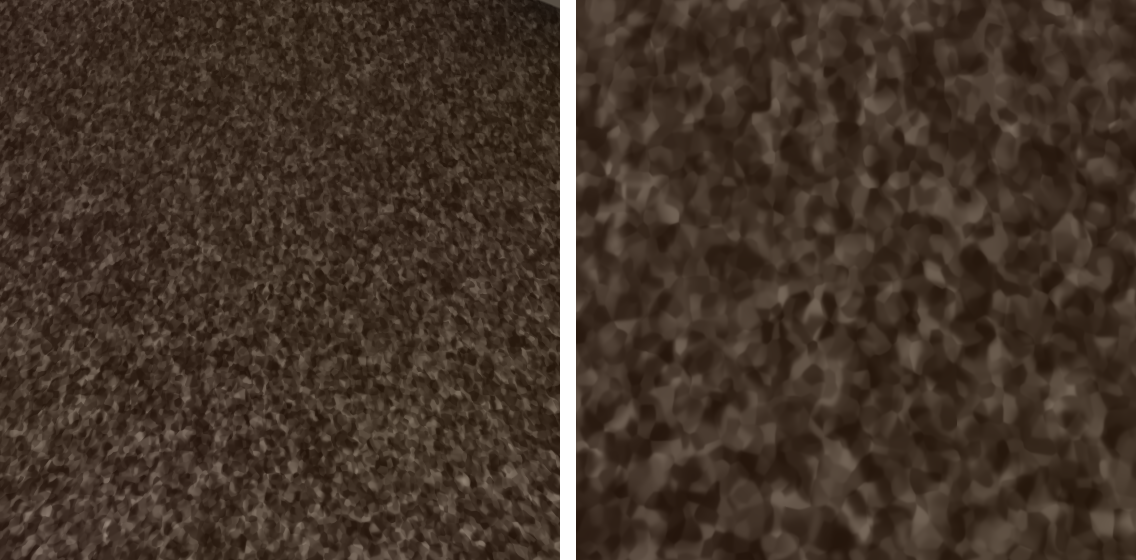
Left, the full canvas; right, a detail of the centre.
Reproduce this texture procedurally as a Shadertoy shader.

```glsl
// Dark brown cut-pile carpet receding upwards, dimmer at the far end.

const vec3 PILE_BROWN = vec3(0.253, 0.195, 0.152);
const vec3 FIBRE_TINT = vec3(1.0, 1.0, 0.96);
const vec3 SKIRTING_GREY = vec3(0.34, 0.31, 0.27);

vec2 hash2(vec2 cell, float seed) {
    vec3 q = fract(vec3(cell.xyx) * vec3(0.1031, 0.1030, 0.0973) + seed * 0.137);
    q += dot(q, q.yzx + 33.33);
    return fract((q.xx + q.yz) * q.zy);
}

float hash1(vec2 cell, float seed) {
    return hash2(cell + 71.0, seed + 3.7).x;
}

// Soft cellular noise: random tuft tones blended by distance, about -1 to 1.
float tufts(vec2 p, float sharpness, float seed) {
    vec2 base = floor(p);
    float toneSum = 0.0;
    float weightSum = 0.0;
    for (int j = -1; j <= 1; j++) {
        for (int i = -1; i <= 1; i++) {
            vec2 cell = base + vec2(i, j);
            vec2 offset = cell + hash2(cell, seed) - p;
            float weight = exp(-sharpness * dot(offset, offset));
            toneSum += weight * (2.0 * hash1(cell, seed) - 1.0);
            weightSum += weight;
        }
    }
    return toneSum / weightSum;
}

// Sparse soft specks where a fibre tip catches the light.
float flecks(vec2 p, float share, float radius, float seed) {
    vec2 cell = floor(p);
    vec2 centre = cell + mix(vec2(0.3), vec2(0.7), hash2(cell, seed));
    float lit = step(1.0 - share, hash1(cell, seed));
    return lit * smoothstep(radius, 0.0, length(p - centre));
}

// Layered sines for slow drifts, about -1 to 1.
float drift(vec2 p) {
    return (sin(p.x + 1.7 * sin(p.y * 0.8)) + sin(p.y * 1.3 - 1.2 * sin(p.x * 0.9 + 2.0))) * 0.5;
}

// Ground coordinates: tufts shrink evenly with height on the canvas.
vec2 recede(vec2 uv, float shrink) {
    return vec2((uv.x - 0.5) * (1.0 + shrink * uv.y), uv.y + 0.5 * shrink * uv.y * uv.y);
}

void mainImage(out vec4 fragColor, in vec2 fragCoord) {
    vec2 uv = fragCoord / iResolution.xy;
    vec2 ground = recede(uv, 0.8) + 2.0;

    // Curl the pile slightly, then layer coarse and fine tufts
    vec2 curl = vec2(drift(ground.yx * 130.0), drift(ground * 110.0 + 4.0)) * 0.0025;
    vec2 pile = (ground + curl) * vec2(1.0, 0.82);
    float grain = 0.62 * tufts(pile * 66.0, 7.0, 1.0)
                + 0.48 * tufts(pile * 112.0, 7.0, 5.0)
                + 0.10 * drift(ground * 26.0);

    // Skew the tones so that light tips stand out more than dark gaps
    float tone = grain / 0.34;
    tone += 0.12 * (tone * tone - 1.0);

    // Contrast and light both fade with distance
    float contrast = mix(0.063, 0.040, smoothstep(0.0, 1.0, uv.y));
    float light = mix(0.022, -0.024, uv.y) + 0.006 * drift(uv * 7.0);
    float speck = flecks(pile * 48.0, 0.05, 0.38, 9.0);
    vec3 color = PILE_BROWN + FIBRE_TINT * (light + contrast * tone + 0.085 * speck);

    // Faint shifts between reddish and olive wool, more olive to the right
    float olive = 0.5 * drift(uv * 9.0 + 3.0) + uv.x - 0.5;
    color += vec3(-0.002, 0.003, -0.008) * olive;

    // Shadow in the far right corner, below a sliver of skirting
    float edge = uv.y - (1.0 - 0.4 * (uv.x - 0.962));
    float shade = exp(-14.0 * length((vec2(1.0) - uv) * vec2(0.6, 1.0)));
    color *= 1.0 - 0.6 * shade;
    color = mix(color, SKIRTING_GREY, smoothstep(-0.003, 0.003, edge));

    fragColor = vec4(clamp(color, 0.0, 1.0), 1.0);
}
```
